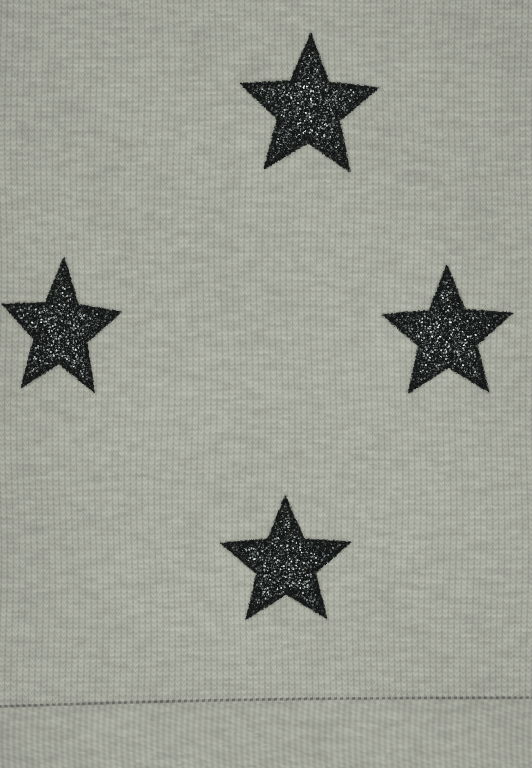
A Shadertoy shader for this texture:

```glsl
// Pale grey-green heathered knit with four black glitter stars and a ribbed hem.

const float TAU = 6.2831853;

// Star layout: centre xy, horizontal and vertical radius
const vec4 STARS[4] = vec4[4](
    vec4(0.402, 0.858, 0.0945, 0.098),
    vec4(0.079, 0.5695, 0.081, 0.0955),
    vec4(0.583, 0.563, 0.0885, 0.091),
    vec4(0.3724, 0.266, 0.0885, 0.088));
const vec4 CLOCKWISE_TILT = vec4(0.03, 0.055, -0.015, -0.01);

vec2 hash2(vec2 p) {
    vec3 q = fract(p.xyx * vec3(0.1031, 0.1030, 0.0973));
    q += dot(q, q.yzx + 33.33);
    return fract((q.xx + q.yz) * q.zy);
}

// Cellular noise: x = distance to the nearest seed, y = random value of that seed
vec2 cellNoise(vec2 p) {
    vec2 base = floor(p), nearest = vec2(9.0, 0.0);
    for (int j = -1; j <= 1; j++)
    for (int i = -1; i <= 1; i++) {
        vec2 cell = base + vec2(i, j);
        vec2 seed = hash2(cell + 71.0);
        float d = length(cell + seed - p);
        if (d < nearest.x) nearest = vec2(d, hash2(cell + 215.0).x);
    }
    return nearest;
}

// Signed distance to a plump five-pointed star with unit tips
float starDistance(vec2 p, float tilt) {
    float sector = TAU / 5.0;
    float angle = atan(p.x, p.y) - tilt;
    angle = abs(mod(angle + 0.5 * sector, sector) - 0.5 * sector);
    vec2 q = length(p) * vec2(sin(angle), cos(angle)) - vec2(0.0, 1.0);
    vec2 edge = 0.45 * vec2(sin(0.5 * sector), cos(0.5 * sector)) - vec2(0.0, 1.0);
    vec2 offset = q - edge * clamp(dot(q, edge) / dot(edge, edge), 0.0, 1.0);
    return length(offset) * sign(q.y * edge.x - q.x * edge.y);
}

// Columns of V-shaped stitches, roughly in -1..1
float knit(vec2 p) {
    float column = p.x / 0.0078 + 0.25 * sin(p.y * 17.0 + p.x * 9.0);
    float row = p.y / 0.0064 + 0.3 * sin(p.x * 13.0);
    float side = abs(fract(column) - 0.5);
    float legs = cos(TAU * (row - 1.2 * side));
    float groove = smoothstep(0.25, 0.5, side);
    return 0.55 * legs * (1.0 - 0.5 * groove) + 0.35 - 1.15 * groove;
}

// Narrow vertical ribs below the hem seam
float ribs(vec2 p) {
    float column = p.x / 0.0078 + 0.2 * sin(p.y * 40.0);
    return 0.5 * cos(TAU * column) + 0.25 * cos(TAU * (p.y / 0.0064 + 0.5 * column));
}

// Uneven heathered yarn: horizontal streaks and broad soft waves
float heather(vec2 p) {
    float streaks = cellNoise(p * vec2(24.0, 105.0)).x - 0.5;
    float flecks = cellNoise(p * vec2(90.0, 230.0)).y - 0.5;
    float waves = sin(p.x * 11.0 + 2.0 * sin(p.y * 7.0)) * sin(p.y * 15.0 + p.x * 5.0);
    return -0.045 * streaks + 0.04 * flecks + 0.009 * waves;
}

void mainImage(out vec4 fragColor, in vec2 fragCoord) {
    vec2 p = fragCoord / iResolution.y;
    float pixel = 1.0 / iResolution.y;

    // Fabric and hem
    float seam = 0.080 + 0.018 * p.x + 0.003 * sin(p.x * 5.0);
    float below = smoothstep(pixel, -pixel, p.y - seam);
    float tone = 0.64 + heather(p) + 0.052 * mix(knit(p), ribs(p), below);

    // Dashed seam with a soft shadow
    float dash = smoothstep(-0.5, 0.4, cos(TAU * p.x / 0.0078));
    tone -= (0.06 + 0.16 * dash) * smoothstep(0.0028, 0.0006, abs(p.y - seam));
    tone -= 0.02 * exp(-abs(p.y - seam) * 110.0);

    // Broad lighting, falling off towards the sides and top
    vec2 fall = (p - vec2(0.38, 0.42)) / vec2(0.40, 0.62);
    tone += 0.018 - 0.036 * dot(fall, fall);
    vec3 color = tone * vec3(0.995, 1.01, 0.945);

    // Glitter grains at two scales
    vec2 grain = cellNoise(p * 290.0);
    vec2 fine = cellNoise(p * 430.0 + 40.0);
    float glitter = 0.75 * pow(grain.y, 3.0) * smoothstep(0.65, 0.1, grain.x)
                  + 0.40 * pow(fine.y, 2.0) * smoothstep(0.6, 0.1, fine.x);

    // Stars with slightly frayed edges and dark rims
    float fray = 0.0016 * (fine.y - 0.5);
    for (int i = 0; i < 4; i++) {
        vec4 star = STARS[i];
        vec2 local = (p - star.xy) / star.zw;
        float d = starDistance(local, CLOCKWISE_TILT[i]) * star.w - 0.0008 + fray;
        float sparkle = glitter * mix(0.25, 1.0, smoothstep(0.001, -0.012, d));
        sparkle *= 1.1 - 0.45 * dot(local, local);
        vec3 foil = vec3(0.075, 0.085, 0.08) + sparkle * vec3(0.96, 1.0, 0.99);
        color *= 1.0 - 0.10 * smoothstep(0.005, 0.0, d);
        color = mix(color, foil, smoothstep(pixel, -pixel, d));
    }

    fragColor = vec4(clamp(color, 0.0, 1.0), 1.0);
}
```
